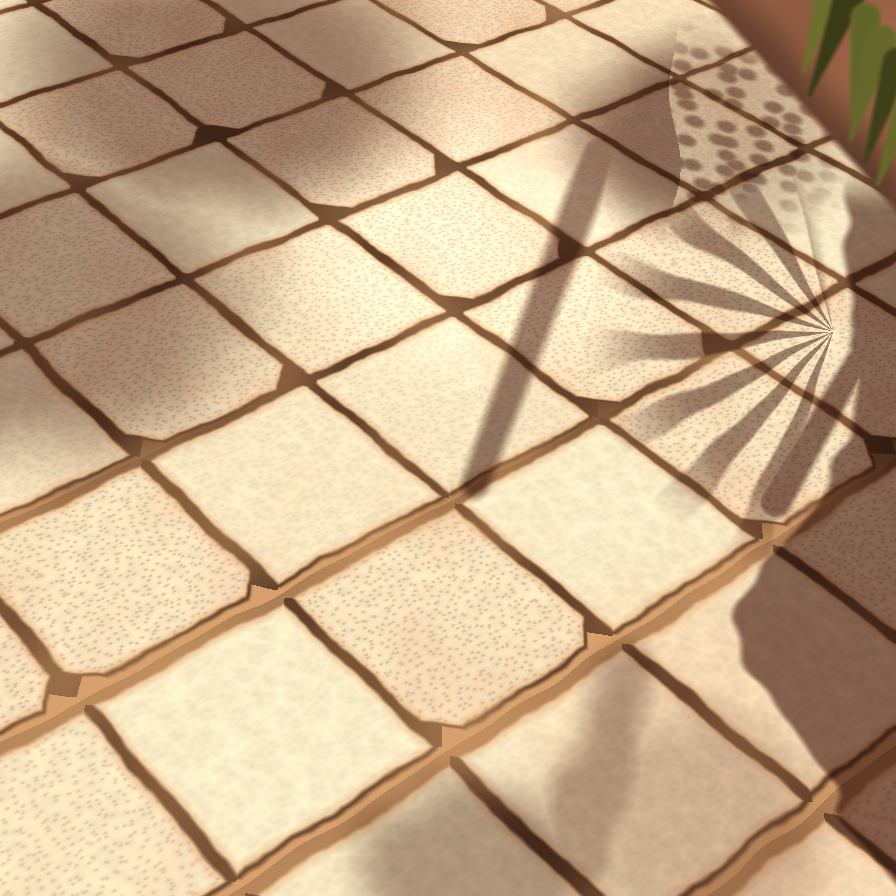
Write a WebGL 1 fragment shader that draws this texture.

```glsl
precision highp float;
// Sunlit square floor tiles seen at an angle, with worn joints, palm and pole shadows.
// A projective map gives tile coordinates; box distances cut the tiles and joints.
// Soft masks build the shadows; cellular noise and layered sines add wear.
uniform vec2 u_resolution;

const vec3 CREAM = vec3(0.99, 0.94, 0.79);
const vec3 PEACH = vec3(0.95, 0.79, 0.64);
const vec3 ORANGE_GROUT = vec3(0.91, 0.68, 0.46);
const vec3 DARK_GROUT = vec3(0.38, 0.25, 0.16);
const vec3 SHADE_TINT = vec3(0.53, 0.44, 0.42);
const vec3 WALL = vec3(0.60, 0.38, 0.27);
const vec3 LEAF = vec3(0.34, 0.35, 0.14);

float hash(vec2 p) {
  return fract(sin(dot(p, vec2(127.1, 311.7))) * 4375.85);
}

// Distance to the nearest jittered point
float cellular(vec2 p) {
  vec2 id = floor(p);
  vec2 f = fract(p);
  float nearest = 2.0;
  for (int y = -1; y <= 1; y++) {
    for (int x = -1; x <= 1; x++) {
      vec2 o = vec2(float(x), float(y));
      vec2 jitter = vec2(hash(id + o), hash(id + o + 37.3));
      nearest = min(nearest, length(o + jitter - f));
    }
  }
  return nearest;
}

float waves(vec2 p) {
  return (sin(p.x + 1.7 * sin(p.y * 0.8)) + sin(p.y * 1.3 + 1.4 * sin(p.x * 1.1))
    + 0.6 * sin(p.x * 2.3 - p.y * 1.9)) / 2.6;
}

// Soft ellipse, one in its core and zero outside
float blob(vec2 p, vec2 center, vec2 radius) {
  return 1.0 - smoothstep(0.45, 1.0, length((p - center) / radius));
}

// Capsule tapering from radius r to a tip, with a soft edge
float streak(vec2 p, vec2 a, vec2 b, float r, float tip, float soft) {
  vec2 ab = b - a;
  float t = clamp(dot(p - a, ab) / dot(ab, ab), 0.0, 1.0);
  return 1.0 - smoothstep(-soft, soft, length(p - a - ab * t) - mix(r, tip, t));
}

// Inverse perspective: canvas point to tile units
vec2 floorPlane(vec2 p) {
  vec3 rowX = vec3(0.1146, -0.185, 0.508);
  vec3 rowY = vec3(0.086, 0.051, 0.348);
  vec3 rowW = vec3(-0.07, -0.06, 1.0);
  vec3 q = cross(rowY, rowW) * p.x + cross(rowW, rowX) * p.y + cross(rowX, rowY);
  return q.xy / q.z;
}

vec3 tiles(vec2 g, vec2 p, float soft) {
  g += 0.012 * vec2(waves(g * 9.0), waves(g.yx * 8.0 + 3.0));
  vec2 id = floor(g);
  vec2 c = fract(g) - 0.5;
  float seed = hash(id + 8.0);
  float grain = cellular(g * 11.0);
  float fine = cellular(g * vec2(34.0, 22.0));

  // Tile face: tint, mottling and pits
  float mottle = smoothstep(0.1, 0.9, waves(g * 5.0 + seed * 20.0) + grain - 0.25);
  float pink = 0.35 * seed + 0.4 * mottle * seed + 0.35 * blob(p, vec2(0.6, 0.0), vec2(0.5, 0.25))
    + 0.5 * blob(p, vec2(0.85, 0.85), vec2(0.35, 0.3));
  vec3 face = mix(CREAM, PEACH, clamp(pink, 0.0, 1.0));
  face *= 1.0 + 0.07 * (grain - 0.45) + 0.06 * (fine - 0.45);
  float pits = smoothstep(0.3, 0.1, fine) * smoothstep(0.35, 0.75, seed);
  face = mix(face, PEACH * 0.86, 0.6 * pits);
  face += 0.08 * blob(p, vec2(0.53, 0.27), vec2(0.25, 0.2));

  // Joint: wider near the viewer, with some clipped corners
  float wide = smoothstep(0.4, 0.65, p.y);
  vec2 margin = vec2(mix(0.022, 0.05, wide), 0.024) + 0.012 * hash(id + 3.0);
  vec2 edge = abs(c) - 0.5 + margin;
  float clipped = abs(c.x) + abs(c.y) - mix(0.93, 0.80, step(0.75, seed) * step(0.0, c.x));
  float d = max(max(edge.x, edge.y), clipped) + 0.012 * (grain - 0.45);
  float crossJoint = step(edge.y, edge.x);
  float lip = 1.0 - smoothstep(0.008, 0.035, d);
  float shadowed = mix(0.85, mix(0.3, 0.95 * lip, step(0.0, c.x)), crossJoint * wide);
  shadowed *= 0.78 + 0.3 * waves(g * 4.0 + 2.0);
  vec3 grout = mix(ORANGE_GROUT, DARK_GROUT, clamp(shadowed + 0.12, 0.0, 1.0));
  face = mix(face, ORANGE_GROUT, 0.5 * smoothstep(-0.045, 0.0, d));
  return mix(face, grout, smoothstep(-soft, soft, d));
}

// Light blocked at p: 0 in sun, 1 in full shade
float shade(vec2 p) {
  vec2 q = p + 0.012 * vec2(waves(p * 22.0), waves(p.yx * 25.0));
  float s = 0.72 * blob(q, vec2(0.02, 0.33), vec2(0.34, 0.24));
  s = max(s, 0.8 * blob(q, vec2(0.24, 0.09), vec2(0.3, 0.2)));
  s = max(s, 0.9 * streak(p, vec2(0.67, 0.17), vec2(0.53, 0.54), 0.021, 0.015, 0.008));

  // Dappled crown and radiating palm leaf
  float dapple = smoothstep(0.2, 0.5, cellular(vec2(p.x + p.y, p.y - p.x * 0.5) * vec2(24.0, 50.0)));
  s = max(s, blob(q, vec2(0.79, 0.15), vec2(0.2, 0.14)) * mix(0.95, 0.4, dapple * step(0.75, q.x)));
  vec2 ray = p - vec2(0.93, 0.37);
  float angle = atan(ray.y, -ray.x);
  float leaflets = smoothstep(-0.1, 0.5, sin(angle * 17.0 + 0.5 * waves(p * 30.0)));
  float reach = smoothstep(0.29, 0.17, length(ray)) * smoothstep(1.5, 1.2, abs(angle));
  s = max(s, 0.8 * leaflets * reach);

  // Ragged shade along the right, a slanted bar, and faint foreground shadows
  float bay = exp(-pow((p.y - 0.7) / 0.13, 2.0));
  float border = 0.95 - 0.13 * bay + 0.06 * smoothstep(0.9, 1.0, p.y) + 0.01 * waves(p.yy * 45.0);
  s = max(s, smoothstep(-0.006, 0.006, p.x - border) * smoothstep(0.18, 0.24, p.y));
  s = max(s, streak(p, vec2(0.865, 0.56), vec2(0.97, 0.38), 0.018, 0.012, 0.005));
  s = max(s, 0.65 * blob(q, vec2(0.53, 0.97), vec2(0.17, 0.13)));
  s = max(s, 0.6 * streak(q, vec2(0.7, 0.75), vec2(0.65, 0.94), 0.025, 0.05, 0.025));
  return max(s, 0.35 * blob(q, vec2(0.77, 0.92), vec2(0.2, 0.17)));
}

void main() {
  vec2 p = gl_FragCoord.xy / u_resolution;
  p.y = 1.0 - p.y;
  float pixel = 1.0 / min(u_resolution.x, u_resolution.y);
  vec3 color = tiles(floorPlane(p), p, max(0.012, 5.0 * pixel));
  color *= mix(vec3(1.0), SHADE_TINT, shade(p));

  // Wall with a dark foot
  float rise = dot(p - vec2(0.79, 0.0), vec2(0.746, -0.667));
  vec3 wall = WALL * (0.65 + 0.35 * smoothstep(0.0, 0.06, rise) + 0.08 * waves(p * 18.0));
  color = mix(color, wall, smoothstep(-0.006, 0.006, rise));

  // Hanging leaves
  for (int i = 0; i < 6; i++) {
    float k = float(i);
    vec2 root = vec2(0.93 + 0.018 * k, 0.025 * k - 0.03);
    vec2 tip = root + vec2(-0.045 + 0.03 * hash(vec2(k, 2.0)), 0.11);
    float blade = streak(p, root, tip, 0.017, 0.002, 0.003 + pixel);
    color = mix(color, LEAF * (0.65 + 0.6 * hash(vec2(k, 5.0))), blade);
  }
  gl_FragColor = vec4(clamp(color, 0.0, 1.0), 1.0);
}
```
